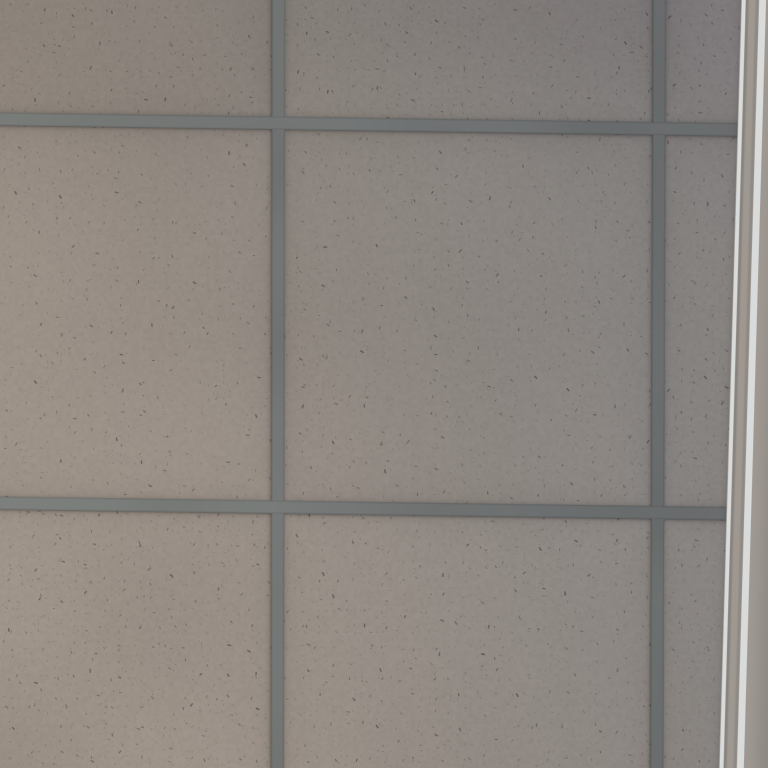
Give the GLSL for this pattern, as a Shadertoy shader.

```glsl
// Suspended ceiling of flecked mineral-fibre tiles in a grey metal grid, with a pale trim at the right.
#define PITCH vec2(0.495, 0.500)
#define GRID_ORIGIN vec2(0.362, 0.345)
#define GRID_TILT 0.0145
#define BAR_HALF_WIDTH 0.0084
#define FLECK_SIZE vec2(0.0024, 0.0009)
#define FLECK_COLOR vec3(0.30, 0.28, 0.27)
#define WARM_TILE vec3(0.605, 0.562, 0.523)
#define COOL_TILE vec3(0.520, 0.508, 0.500)
#define WARM_BAR vec3(0.465, 0.478, 0.464)
#define COOL_BAR vec3(0.405, 0.415, 0.422)
#define TRIM_COLOR vec3(0.620, 0.595, 0.570)
#define TRIM_WHITE vec3(0.850, 0.860, 0.860)

float hash(vec2 p) {
    vec3 q = fract(vec3(p.xyx) * 0.1031);
    q += dot(q, q.yzx + 33.33);
    return fract((q.x + q.y) * q.z);
}

float valueNoise(vec2 p) {
    vec2 i = floor(p), f = fract(p);
    f = f * f * (3.0 - 2.0 * f);
    return mix(mix(hash(i), hash(i + vec2(1, 0)), f.x),
               mix(hash(i + vec2(0, 1)), hash(i + vec2(1, 1)), f.x), f.y);
}

// Antialiased band between two positions
float band(float x, float lo, float hi, float aa) {
    return smoothstep(lo - aa, lo + aa, x) * (1.0 - smoothstep(hi - aa, hi + aa, x));
}

// One jittered, randomly turned capsule per occupied cell
float flecks(vec2 p, float cells, float keep, float scale, float seed, float aa) {
    vec2 cell = floor(p * cells);
    vec2 key = cell + seed;
    vec2 jitter = vec2(hash(key + 11.3), hash(key + 47.9));
    vec2 q = p - (cell + mix(vec2(0.2), vec2(0.8), jitter)) / cells;
    float angle = 1.9 + 2.4 * (hash(key + 71.7) - 0.5);
    float c = cos(angle), s = sin(angle);
    q = vec2(c * q.x + s * q.y, c * q.y - s * q.x);
    vec2 size = FLECK_SIZE * scale * mix(0.65, 1.15, hash(key + 93.1));
    q.x -= clamp(q.x, size.y - size.x, size.x - size.y);
    float shape = 1.0 - smoothstep(-aa, aa, length(q) - size.y);
    float strength = mix(0.45, 1.0, hash(key + 29.5));
    return shape * strength * step(hash(key + 5.7), keep);
}

// Panel surface: uneven light, fine grain and three sizes of fleck
vec3 tileSurface(vec2 uv, vec2 tile, float cool, float aa) {
    vec3 color = mix(WARM_TILE, COOL_TILE, cool);
    color *= 0.985 + 0.03 * hash(tile + 17.0);
    color *= 0.975 + 0.05 * valueNoise(uv * 5.0);
    color *= 0.982 + 0.036 * valueNoise(uv * 240.0);
    float density = mix(0.45, 0.8, hash(tile + 3.0));
    float marks = 0.75 * flecks(uv, 29.0, density, 1.0, 10.0, aa);
    marks = max(marks, 0.55 * flecks(uv, 47.0, density, 0.75, 210.0, aa));
    marks = max(marks, 0.28 * flecks(uv, 105.0, density * 0.7, 0.6, 430.0, aa));
    return mix(color, FLECK_COLOR, marks);
}

// Two bright ridges over a beige moulding
vec3 trimSurface(float u, float aa) {
    vec3 color = TRIM_COLOR * mix(1.0, 0.9, smoothstep(0.034, 0.065, u));
    color *= 1.0 - 0.14 * band(u, 0.006, 0.010, 0.002);
    color *= 1.0 - 0.10 * band(u, 0.019, 0.023, 0.002);
    float ridges = max(band(u, 0.001, 0.006, aa), band(u, 0.0235, 0.0325, aa));
    return mix(color, TRIM_WHITE, ridges);
}

void mainImage(out vec4 fragColor, in vec2 fragCoord) {
    vec2 uv = fragCoord / iResolution.xy;
    float aa = 0.75 / min(iResolution.x, iResolution.y);

    // Slightly tilted grid; distances are signed from the nearest bar
    vec2 p = uv + vec2(-0.004 * (uv.y - 0.5) * uv.x, GRID_TILT * uv.x);
    vec2 g = (p - GRID_ORIGIN) / PITCH;
    vec2 tile = floor(g);
    vec2 fromBar = (fract(g + 0.5) - 0.5) * PITCH;
    vec2 edge = abs(fromBar) - BAR_HALF_WIDTH;

    // Light turns cooler and dimmer toward the upper right
    float cool = smoothstep(0.05, 1.0, uv.x * 0.8 + uv.y * 0.22);
    vec3 color = tileSurface(uv, tile, cool, aa);
    color *= 1.0 - 0.06 * smoothstep(0.65, 1.0, uv.y);
    color += vec3(0.0, -0.008, 0.006) * smoothstep(0.5, 1.0, uv.x * uv.y);

    // Contact shadows, strongest below and left of the bars
    vec2 side = mix(vec2(0.12), vec2(0.30), step(fromBar, vec2(0.0)));
    vec2 shadow = side * exp(-max(edge, 0.0) / 0.0022);
    color *= (1.0 - shadow.x) * (1.0 - shadow.y);
    color *= 1.0 - 0.05 * exp(-max(min(edge.x, edge.y), 0.0) / 0.016);

    // Metal bars, horizontal runners laid over the vertical ones
    vec3 metal = mix(WARM_BAR, COOL_BAR, cool);
    metal *= 0.97 + 0.06 * valueNoise(uv * 9.0 + 40.0);
    vec2 rim = smoothstep(vec2(-0.0028), vec2(0.0), edge);
    vec2 cover = 1.0 - smoothstep(-aa, aa, edge);
    color = mix(color, metal * (1.0 - 0.10 * rim.x), cover.x);
    color = mix(color, metal * (1.02 - 0.10 * rim.y), cover.y);

    // Leaning trim and the shade it casts
    float u = uv.x - (0.936 + 0.029 * uv.y);
    color *= 1.0 - 0.10 * exp(min(u, 0.0) / 0.004);
    color = mix(color, trimSurface(u, aa), smoothstep(-aa, aa, u));

    fragColor = vec4(color, 1.0);
}
```
